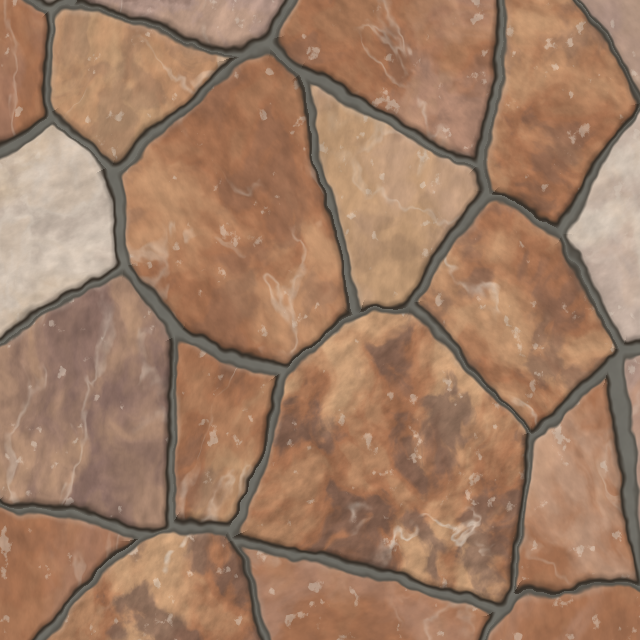
Give the GLSL for this texture, as a three.js fragment shader.

```glsl
// Crazy paving: irregular flat stones in rust, tan, plum and cream, set in grey mortar.
// A weighted Voronoi diagram gives straight-sided stones; tilted gaps make wedge joints.
// Layered noise paints stains, mineral veins and grain, and joints are shaded from upper left.

varying vec2 vUv;

const vec2  STONES     = vec2(3.7, 3.2);    // grid cells across the canvas
const vec2  LAYOUT     = vec2(17.3, 42.6);  // picks the part of the pattern shown
const float JITTER     = 0.88;
const float SIZE_RANGE = 0.42;              // difference between large and small stones
const float GAP_MIN    = 0.014;
const float GAP_RANGE  = 0.034;
const float GAP_TILT   = 0.07;
const float CORNER     = 0.025;
const float SOFTNESS   = 0.009;
const float SHADOW     = 0.030;
const vec2  SHADE_DIR  = vec2(0.55, -0.83);

const vec3 RUST   = vec3(0.64, 0.44, 0.32);
const vec3 TAN    = vec3(0.75, 0.60, 0.46);
const vec3 PLUM   = vec3(0.54, 0.43, 0.39);
const vec3 ROSE   = vec3(0.67, 0.56, 0.51);
const vec3 SAND   = vec3(0.69, 0.58, 0.45);
const vec3 CREAM  = vec3(0.83, 0.77, 0.71);
const vec3 UMBER  = vec3(0.43, 0.34, 0.30);
const vec3 MORTAR = vec3(0.43, 0.42, 0.39);
const vec3 DARK   = vec3(0.20, 0.17, 0.14);

float hash(vec2 p) {
  vec3 q = fract(vec3(p.xyx) * 0.1031);
  q += dot(q, q.yzx + 33.33);
  return fract((q.x + q.y) * q.z);
}

vec2 hash2(vec2 p) {
  return vec2(hash(p), hash(p + 71.7));
}

float noise(vec2 p) {
  vec2 i = floor(p), f = fract(p);
  f = f * f * (3.0 - 2.0 * f);
  return mix(mix(hash(i), hash(i + vec2(1.0, 0.0)), f.x),
             mix(hash(i + vec2(0.0, 1.0)), hash(i + 1.0), f.x), f.y);
}

float fbm(vec2 p) {
  float sum = 0.0, amp = 0.5;
  for (int i = 0; i < 5; i++) {
    sum += amp * noise(p);
    p = mat2(1.6, 1.2, -1.2, 1.6) * p + 13.1;
    amp *= 0.5;
  }
  return sum / 0.97;
}

float softMin(float a, float b, float k) {
  float h = max(k - abs(a - b), 0.0) / k;
  return min(a, b) - h * h * k * 0.25;
}

vec2 seedPoint(vec2 id) { return id + 0.5 + JITTER * (hash2(id) - 0.5); }
float power(vec2 p, vec2 id) {
  vec2 r = p - seedPoint(id);
  return dot(r, r) - SIZE_RANGE * hash(id + 5.3);
}

// Signed distance to the stone edge (positive inside), stone id and outward normal
float stoneEdge(vec2 p, out vec2 stone, out vec2 normal) {
  vec2 cell = floor(p);
  float best = 1e3;
  for (int y = -2; y <= 2; y++) for (int x = -2; x <= 2; x++) {
    vec2 id = cell + vec2(x, y);
    float d = power(p, id);
    if (d < best) { best = d; stone = id; }
  }
  vec2 center = seedPoint(stone);
  float edge = 1e3, nearest = 1e3;
  for (int y = -2; y <= 2; y++) for (int x = -2; x <= 2; x++) {
    vec2 id = cell + vec2(x, y);
    if (distance(id, stone) < 0.5) continue;
    vec2 other = seedPoint(id), n = normalize(other - center);
    float along = dot(p - 0.5 * (center + other), vec2(-n.y, n.x));
    vec2 pair = stone * 1.7 + id * 2.3;
    float gap = GAP_RANGE * hash(pair) + GAP_TILT * (hash(pair + 9.0) - 0.5) * along;
    float d = (power(p, id) - best) / (2.0 * distance(center, other));
    d -= GAP_MIN + clamp(gap, 0.0, 0.09);
    if (d < nearest) { nearest = d; normal = n; }
    edge = softMin(edge, d, CORNER);
  }
  return edge;
}

vec3 pickColor(float h) {
  if (h < 0.34) return RUST;
  if (h < 0.56) return TAN;
  if (h < 0.68) return PLUM;
  if (h < 0.82) return ROSE;
  return h < 0.91 ? SAND : CREAM;
}

// Stained stone face, with its own grain direction and roughness
vec3 stoneFace(vec2 p, vec2 id) {
  float angle = 6.283 * hash(id + 2.1), rough = hash(id + 8.4);
  rough *= rough;
  vec2 q = mat2(cos(angle), sin(angle), -sin(angle), cos(angle)) * p + 30.0 * hash2(id + 4.0);
  vec2 bend = vec2(fbm(q * 2.0), fbm(q * 2.0 + 19.0)) - 0.5;
  float stain = fbm(q * vec2(1.6, 3.0) + bend * 1.5);
  float blotch = fbm(q * 5.5 + bend * 2.0 + 7.0);
  vec3 color = pickColor(hash(id + 1.2));
  color = mix(color, pickColor(hash(id + 6.6)), smoothstep(0.42, 0.68, stain) * mix(0.35, 0.9, rough));
  color = mix(color, UMBER, smoothstep(0.50, 0.68, blotch) * mix(0.08, 0.75, rough));
  color = mix(color, TAN, smoothstep(0.52, 0.32, blotch) * mix(0.12, 0.5, rough));
  float vein = 1.0 - smoothstep(0.0, 0.035, abs(fbm(q * vec2(1.3, 2.4) + bend + 40.0) - 0.5));
  vein *= smoothstep(0.42, 0.65, fbm(q * 3.5 + 55.0));
  color = mix(color, CREAM, vein * mix(0.25, 0.8, rough));
  color = mix(color, CREAM, 0.5 * smoothstep(0.70, 0.80, fbm(q * 13.0 + 3.0)));
  float grain = fbm(q * vec2(14.0, 22.0)) - 0.5;
  return color * (1.0 + grain * mix(0.20, 0.42, rough) + 0.25 * (stain - 0.5));
}

void main() {
  vec2 p = vUv * STONES + LAYOUT;
  vec2 wobble = vec2(fbm(p * 2.2), fbm(p * 2.2 + 31.0)) - 0.5;
  vec2 chips = vec2(noise(p * 17.0), noise(p * 17.0 + 23.0)) - 0.5;
  vec2 stone, normal;
  float d = stoneEdge(p + 0.16 * wobble + 0.016 * chips, stone, normal);
  float facing = dot(normal, SHADE_DIR);
  float shaded = smoothstep(-0.5, 0.6, facing);

  // Mortar with the shadow cast by the stone above it
  vec3 joint = MORTAR * (0.92 + 0.16 * fbm(p * 12.0));
  joint = mix(joint, DARK, smoothstep(-SHADOW, -0.006, d) * mix(0.35, 0.95, shaded));

  // Stone with a worn, lit or shaded rim
  vec3 face = stoneFace(p, stone);
  float rim = 1.0 - smoothstep(0.0, 0.035, d);
  face *= 1.0 - 0.28 * rim * shaded;
  face = mix(face, CREAM, 0.30 * rim * (1.0 - shaded) * noise(p * 9.0));

  gl_FragColor = vec4(mix(joint, face, smoothstep(-SOFTNESS, SOFTNESS, d)), 1.0);
}
```
